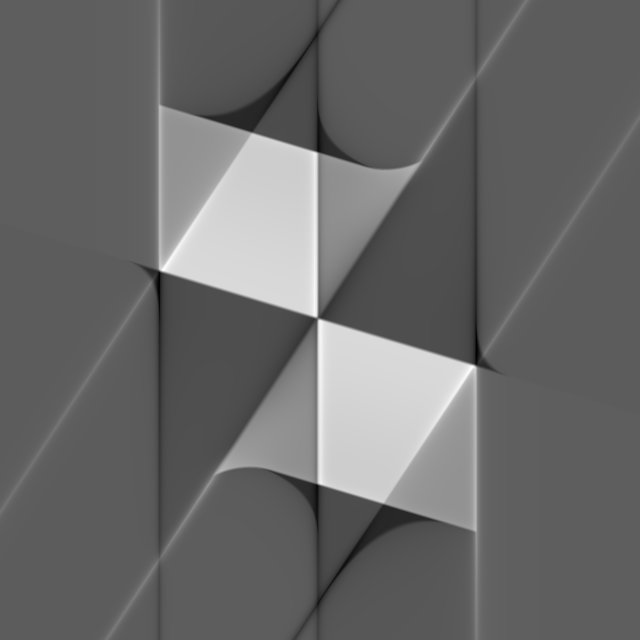
Write a Shadertoy shader that draws this background.

```glsl
// Grey folded-light diagram: two bright quads, point-symmetric, with slanted caustic lines.

// Soft step across a signed distance
float soft(float d, float w) { return smoothstep(-w, w, d); }

// Sharp ridge that decays on both sides of a line
float ridge(float d, float w) { return exp(-abs(d) / w); }

// Positive inside the parabolic corner tangent to both axes
float corner(float a, float b, vec2 size) {
    return 1.0 - sqrt(max(a, 0.0) / size.x) - sqrt(max(b, 0.0) / size.y);
}

// Dark corner: filled inside, with a shadow fading outwards
float cornerShade(float e) {
    return 0.13 * soft(e, 0.06) + 0.06 * exp(-3.0 * max(-e, 0.0));
}

// Tone of the half plane above the slanted axis
float shade(vec2 p) {
    float u = p.x - 0.657 * p.y;      // across the steep diagonals
    float v = p.y + 0.3 * p.x;        // across the shallow diagonals
    float xl = p.x + 0.2475, xr = p.x - 0.2475;
    float ub = u + 0.293, uc = u - 0.297;

    // Region masks
    float inL = soft(xl, 0.0025), inR = soft(xr, 0.0025);
    float mid = soft(p.x, 0.0025);
    float pastA = soft(u, 0.006), pastB = soft(ub, 0.003);
    float bend = max(p.x - 0.07, 0.0);
    float above = v - 0.259 - 4.1 * bend * bend;
    float top = soft(above, 0.003);

    // Background panels
    float band = mix(0.345, 0.30, pastB * (1.0 - mid));
    band += 0.02 * mid * (1.0 - pastA);
    band = mix(band, 0.305 + 0.05 * max(p.y, 0.0), pastA);
    float tone = mix(0.37, band, inL);
    tone = mix(tone, 0.36, inR);

    // Rounded dark corners above the quad
    float cornerB = cornerShade(corner(above, -ub, vec2(0.18, 0.13)));
    float cornerM = cornerShade(corner(above, p.x, vec2(0.08, 0.11)));
    tone -= top * inL * (1.0 - pastB) * (1.0 - mid) * cornerB;
    tone -= top * mid * (1.0 - pastA) * cornerM;

    // Dark wedge at the right end of the axis
    float wedge = corner(v, xr, vec2(0.07, 0.045));
    tone -= 0.19 * inR * soft(wedge, 0.15);

    // Lines over the background
    float rise = max(p.y - 0.26, 0.0);
    tone += 0.22 * ridge(xl, 0.004) * exp(-4.0 * max(p.y - 0.335, 0.0));
    tone += 0.03 * ridge(xl, 0.025);
    tone -= top * ridge(p.x, 0.005) * (0.08 + 0.11 * exp(-8.0 * rise));
    tone -= ridge(xr, 0.004) * (0.08 + 0.14 * exp(-5.0 * max(p.y + 0.07, 0.0)));
    tone -= 0.04 * ridge(xr, 0.02) * exp(-6.0 * max(p.y, 0.0));
    tone -= top * 0.15 * ridge(ub, 0.006) * smoothstep(0.27, 0.40, p.y);
    float high = smoothstep(0.19, 0.26, p.y);
    tone += high * ridge(u, 0.006) * (0.10 + 0.16 * exp(-9.0 * rise));
    tone -= (1.0 - high) * 0.15 * pastA * ridge(u, 0.018) * exp(-6.0 * max(p.y, 0.0));
    tone += inR * ridge(uc, 0.005) * (0.07 + 0.05 * exp(-8.0 * max(xr, 0.0)));
    tone += inR * 0.02 * ridge(uc, 0.025);

    // Bright quad in three facets
    float leftFacet = 0.57 + 0.06 * ridge(ub, 0.03);
    float core = 0.80 + 0.05 * smoothstep(0.25, 0.0, v);
    float rightFacet = 0.56 + 0.5 * max(p.y - 0.12, 0.0) * smoothstep(-0.12, 0.0, u);
    rightFacet -= 0.16 * ridge(u, 0.03) * smoothstep(0.24, 0.0, p.y);
    float face = mix(mix(leftFacet, core, pastB), rightFacet, mid);
    face += 0.18 * ridge(ub, 0.007) * smoothstep(0.30, 0.07, p.y);
    face += 0.12 * ridge(p.x + 0.005, 0.005) * (1.0 - mid);
    face -= 0.10 * ridge(p.x - 0.003, 0.004) * mid;
    face += 0.22 * ridge(xl, 0.004);
    face += 0.12 * ridge(u, 0.012) * high + 0.05 * ridge(above, 0.008);
    return mix(tone, face, inL * (1.0 - pastA) * (1.0 - top));
}

void mainImage(out vec4 fragColor, in vec2 fragCoord) {
    vec2 p = fragCoord / iResolution.xy - vec2(0.4965, 0.5026);

    // Half-turn symmetry, blended smoothly across the shallow axis
    float side = soft(p.y + 0.3 * p.x, 0.0035);
    float tone = mix(shade(-p), shade(p), side);

    fragColor = vec4(vec3(clamp(tone, 0.0, 1.0)), 1.0);
}
```
